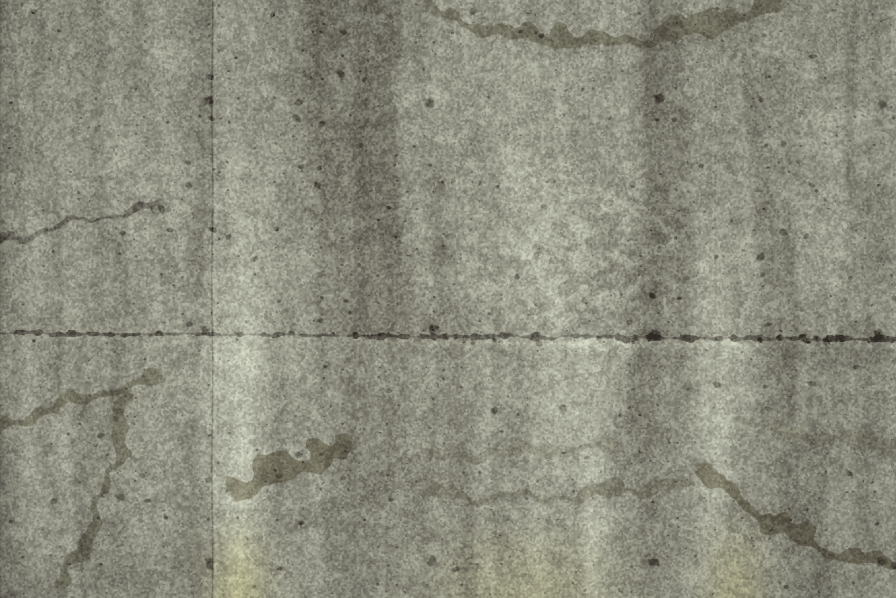
This texture is drawn by a WebGL 2 fragment shader. Its source:

```glsl
#version 300 es
precision highp float;

uniform vec2 u_resolution;
out vec4 fragColor;

vec3 hash3(vec2 cell) {
  vec3 q = fract(cell.xyx * vec3(0.1031, 0.1030, 0.0973));
  q += dot(q, q.yxz + 33.33);
  return fract((q.xxy + q.yzz) * q.zyx);
}

// Smooth cellular noise: nearby feature points blend their random values.
float cellNoise(vec2 p) {
  vec2 cell = floor(p), local = fract(p);
  float total = 0.0, weights = 0.0001;
  for (int j = -1; j <= 1; j++) {
    for (int i = -1; i <= 1; i++) {
      vec2 offset = vec2(i, j);
      vec3 rnd = hash3(cell + offset);
      vec2 d = offset + rnd.xy - local;
      float w = exp(-5.0 * dot(d, d));
      total += rnd.z * w;
      weights += w;
    }
  }
  return total / weights;
}

float signedNoise(vec2 p) { return cellNoise(p) - 0.5; }

float band(float x, float center, float width) {
  float d = (x - center) / width;
  return exp(-d * d);
}

// Sparse small holes, one candidate per cell.
float pits(vec2 p, float scale, float density) {
  vec2 q = p * scale;
  vec3 rnd = hash3(floor(q) + 71.0);
  vec2 d = fract(q) - 0.3 - 0.4 * rnd.xy;
  d = vec2(d.x + (rnd.y - 0.5) * d.y, d.y * (0.8 + 0.8 * rnd.x));
  float radius = 0.06 + 0.13 * fract(rnd.z * 37.0);
  return (1.0 - smoothstep(radius * 0.6, radius * 1.3, length(d))) * step(rnd.z, density);
}

// Bowed damp trace between two ends, with lumps growing on its upper side.
float stain(vec2 p, vec2 start, vec2 end, float bow, float width) {
  float len = length(end - start);
  vec2 dir = (end - start) / len, q = p - start;
  float along = dot(q, dir), t = along / len;
  float wobble = 0.005 * sin(along * 47.0 + start.x * 9.0) + 0.003 * sin(along * 113.0);
  float across = dot(q, vec2(-dir.y, dir.x)) - bow * 4.0 * t * (1.0 - t) - wobble;
  float lump = cellNoise(vec2(along * 38.0, start.x * 17.0 + start.y * 31.0));
  float reach = width * (across > 0.0 ? 0.25 + 2.0 * lump * lump : 0.35 + 0.5 * lump);
  float ends = smoothstep(0.0, 0.05, t) * (1.0 - smoothstep(0.95, 1.0, t));
  return (1.0 - smoothstep(reach - 0.002, reach + 0.002, abs(across))) * ends;
}

// Regular grid of tie holes with slight jitter.
float tieHoles(vec2 p) {
  vec2 q = p - vec2(0.16, -0.13);
  vec2 pitch = vec2(0.375, 0.385);
  vec3 rnd = hash3(floor(q / pitch) + 5.0);
  vec2 d = mod(q, pitch) - 0.5 * pitch - 0.016 * (rnd.xy - 0.5);
  return 1.0 - smoothstep(0.004, 0.011, length(d) + 0.006 * signedNoise(p * 140.0));
}

// Broad rain streaks; lower is 1 beneath the horizontal joint.
float streaks(vec2 p, float lower) {
  float upper = 1.0 - lower;
  float x = p.x + 0.012 * signedNoise(p * vec2(12.0, 5.0)) + 0.005 * sin(p.y * 9.0);
  float tone = 0.27 * band(x, 0.405, 0.045) * (0.6 + 0.4 * lower);
  tone -= 0.30 * band(x, 0.62, 0.10) * (0.6 + 0.4 * upper);
  tone -= 0.18 * band(x, 0.55, 0.04) * smoothstep(0.5, 1.0, p.y);
  tone -= 0.27 * band(x, 1.10, 0.045) * (0.35 + 0.65 * upper);
  tone += 0.28 * band(x, 0.985, 0.045) * lower;
  tone += 0.24 * band(x, 1.21, 0.04) * (0.45 + 0.55 * lower);
  tone -= 0.12 * band(x, 1.38, 0.09) + 0.10 * band(x, 0.0, 0.07) * upper;
  tone += 0.26 * signedNoise(vec2(x * 16.0, p.y * 1.5));
  return tone + 0.24 * signedNoise(vec2(x * 48.0, p.y * 3.5 + 20.0));
}

float dampTraces(vec2 p) {
  vec2 q = p + 0.010 * vec2(signedNoise(p * 48.0), signedNoise(p * 48.0 + 40.0));
  float s = 0.85 * stain(q, vec2(0.70, 0.99), vec2(1.33, 1.01), -0.07, 0.017);
  s = max(s, 0.85 * stain(q, vec2(-0.05, 0.26), vec2(0.28, 0.37), 0.01, 0.012));
  s = max(s, 0.85 * stain(q, vec2(0.21, 0.36), vec2(0.09, 0.01), 0.025, 0.010));
  s = max(s, stain(q, vec2(0.38, 0.17), vec2(0.60, 0.26), 0.0, 0.019));
  s = max(s, 0.55 * stain(q, vec2(0.70, 0.17), vec2(1.17, 0.19), -0.01, 0.011));
  s = max(s, 0.4 * stain(q, vec2(0.70, 0.235), vec2(1.04, 0.25), 0.0, 0.013));
  s = max(s, 0.4 * stain(q, vec2(1.22, 0.30), vec2(1.55, 0.25), -0.01, 0.011));
  return max(s, stain(q, vec2(1.16, 0.23), vec2(1.56, 0.05), -0.045, 0.018));
}

void main() {
  vec2 p = gl_FragCoord.xy / u_resolution.y;
  float jointY = 0.443 - 0.007 * p.x + 0.004 * signedNoise(vec2(p.x * 45.0, 3.0));
  float below = jointY - p.y;
  float lower = smoothstep(-0.004, 0.004, below);

  // Weathered surface, flakes and grain
  float tone = 0.57 + streaks(p, lower);
  tone += 0.20 * signedNoise(p * vec2(30.0, 42.0)) + 0.16 * signedNoise(p * 8.0);
  tone += 0.24 * signedNoise(p * vec2(125.0, 105.0)) + 0.50 * signedNoise(p * 290.0);
  float flakeArea = band(p.x, 0.98, 0.20) * band(p.y, 0.58, 0.15);
  tone += 0.24 * flakeArea * (smoothstep(0.45, 0.6, cellNoise(p * vec2(60.0, 80.0))) - 0.45);
  tone -= 0.42 * pits(p, 64.0, 0.15) + 0.50 * pits(p, 27.0, 0.13);

  // Broken horizontal joint with a pale lip
  float ragged = cellNoise(vec2(p.x * 95.0, p.y * 70.0));
  float heavy = smoothstep(0.4, 0.9, p.x);
  float jointWidth = ragged * ragged * (0.005 + 0.004 * heavy);
  float joint = 1.0 - smoothstep(jointWidth, jointWidth + 0.0025, abs(below));
  tone += 0.32 * band(below, 0.011, 0.006) * heavy * ragged;
  tone -= 0.20 * smoothstep(1.2, 1.4, p.x) * band(below, 0.02, 0.03);
  tone -= joint * (0.25 + 0.55 * ragged);

  // Vertical joint, tie holes and rough crack
  float seam = p.x - 0.355 - 0.0008 * sin(p.y * 21.0);
  tone += 0.12 * band(seam, 0.005, 0.003) - 0.34 * band(seam, 0.0, 0.0016);
  tone -= 0.05 * (1.0 - smoothstep(-0.003, 0.003, seam));
  tone -= 0.60 * tieHoles(p);
  vec2 rough = p + 0.010 * signedNoise(p * 90.0);
  tone -= 0.50 * stain(rough, vec2(-0.05, 0.575), vec2(0.27, 0.65), 0.012, 0.007);

  // Colour ramp, damp stains, ochre wash and soft corner shade
  vec3 color = mix(vec3(0.38, 0.37, 0.33), vec3(0.73, 0.74, 0.67), clamp(tone, -0.55, 1.25));
  color *= mix(vec3(1.0), vec3(0.74, 0.72, 0.67), dampTraces(p));
  float wash = band(p.x, 0.40, 0.05) + 0.6 * band(p.x, 0.88, 0.14) + 0.8 * band(p.x, 1.23, 0.05);
  wash *= 1.0 - smoothstep(0.0, 0.17, p.y);
  color *= mix(vec3(1.0), vec3(1.02, 1.0, 0.87), min(wash, 1.0));
  vec2 centered = gl_FragCoord.xy / u_resolution - 0.5;
  color *= 1.03 - 0.22 * dot(centered, centered);
  fragColor = vec4(color, 1.0);
}
```
